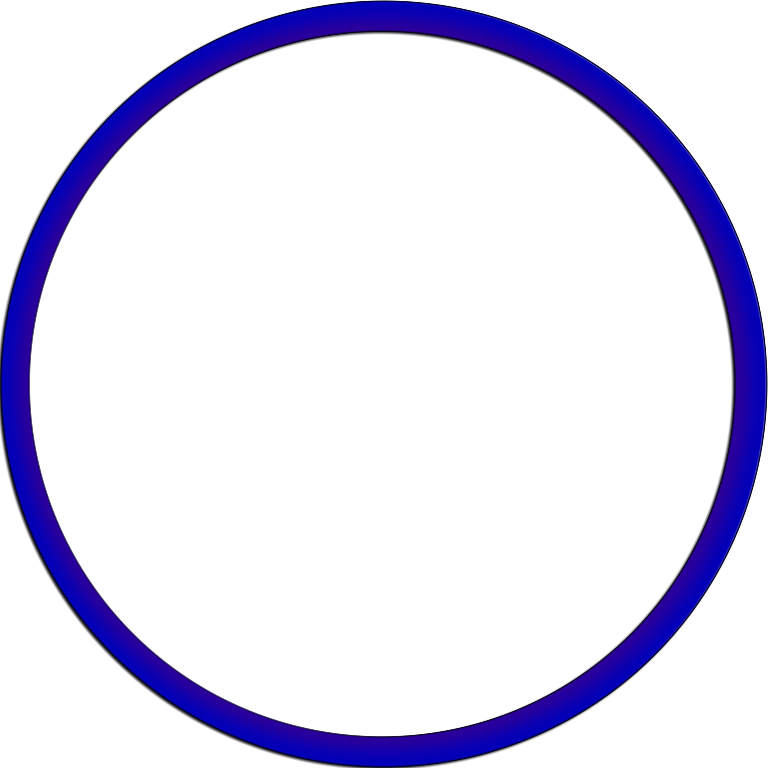
Write a WebGL 1 fragment shader that draws this background.

```glsl
precision highp float;
// A glossy blue-violet ring with dark rims and a soft shadow on white.
uniform vec2 u_resolution;

#define OUTER_CENTER vec2(0.5, 0.5)
#define OUTER_RADIUS 0.4993
#define INNER_CENTER vec2(0.4977, 0.5)
#define INNER_RADIUS 0.4587
#define RIM_WIDTH 0.0015
#define SHADOW_OFFSET vec2(-0.0022, -0.0018)
#define SHADOW_BLUR 0.0028
#define BLUE vec3(0.01, 0.0, 0.72)
#define VIOLET vec3(0.17, 0.0, 0.60)
#define INK vec3(0.015, 0.015, 0.05)
#define SHEEN vec3(0.55, 0.55, 0.78)

// Signed distances to the outer and inner rims, positive within the band.
vec2 rimDepths(vec2 p) {
  return vec2(OUTER_RADIUS - length(p - OUTER_CENTER),
              length(p - INNER_CENTER) - INNER_RADIUS);
}

// Smooth line of the given half width around a distance of zero.
float line(float d, float halfWidth, float aa) {
  return 1.0 - smoothstep(halfWidth - 0.5 * aa, halfWidth + 0.5 * aa, abs(d));
}

void main() {
  float side = min(u_resolution.x, u_resolution.y);
  vec2 p = (gl_FragCoord.xy - 0.5 * u_resolution) / side + 0.5;
  float aa = 1.0 / side;

  vec2 rims = rimDepths(p);
  float depth = min(rims.x, rims.y);

  // Shadow cast towards the lower left.
  vec2 shadowRims = rimDepths(p - SHADOW_OFFSET);
  float shadowDepth = min(shadowRims.x, shadowRims.y);
  float shadow = smoothstep(-SHADOW_BLUR, SHADOW_BLUR, shadowDepth);
  vec3 color = mix(vec3(1.0), INK, 0.9 * shadow);

  // Band fading from violet inside to blue outside.
  float across = clamp(rims.y / max(rims.x + rims.y, 0.001), 0.0, 1.0);
  vec3 band = mix(VIOLET, BLUE, smoothstep(0.0, 0.9, across));

  // Sheen beside the outer right and inner left rims.
  vec2 dir = normalize(p - OUTER_CENTER + 1e-5);
  float facing = dot(dir, normalize(vec2(1.0, 0.35)));
  float outerSheen = line(rims.x - 0.0022, 0.0007, aa) * smoothstep(0.2, 0.9, facing);
  float innerSheen = line(rims.y - 0.0004, 0.0007, aa) * smoothstep(0.1, 0.8, -facing);

  // Dark rims, then the light catching on them.
  band = mix(band, INK, 0.9 * (1.0 - smoothstep(RIM_WIDTH - aa, RIM_WIDTH + aa, depth)));
  band = mix(band, SHEEN, 0.4 * outerSheen + 0.55 * innerSheen);

  float coverage = smoothstep(-0.5 * aa, 0.5 * aa, depth);
  gl_FragColor = vec4(mix(color, band, coverage), 1.0);
}
```
